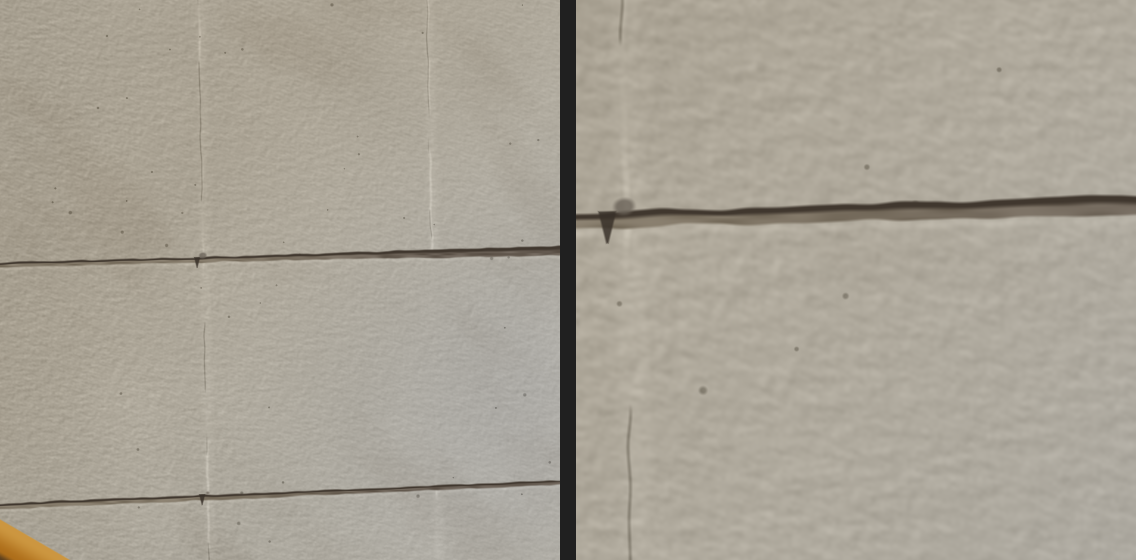
Left, the full canvas; right, a detail of the centre.
Write a WebGL 2 fragment shader that draws this texture.

```glsl
#version 300 es
precision highp float;
// Pale sandstone cladding: two slightly tilted open joints, faint filled
// upright seams and a yellow rail in the lower left corner. The grain is
// value noise lit as relief; pits and stains come from hashed cells.
uniform vec2 u_resolution;
out vec4 fragColor;

float hash(vec2 p) {
  return fract(sin(dot(p, vec2(127.1, 311.7))) * 43758.5453);
}

float noise(vec2 p) {
  vec2 i = floor(p), f = fract(p);
  f = f * f * (3.0 - 2.0 * f);
  return mix(mix(hash(i), hash(i + vec2(1, 0)), f.x),
             mix(hash(i + vec2(0, 1)), hash(i + vec2(1, 1)), f.x), f.y);
}

float fbm(vec2 p) {
  float sum = 0.0, amp = 0.5;
  for (int i = 0; i < 4; i++) {
    sum += amp * noise(p);
    p = mat2(1.6, 1.2, -1.2, 1.6) * p + 7.3;
    amp *= 0.5;
  }
  return sum;
}

// Height of the sanded surface, its grains stretched along a shallow diagonal
float grainHeight(vec2 p) {
  vec2 q = mat2(0.91, 0.42, -0.42, 0.91) * p;
  return noise(q * vec2(95, 150)) + 0.6 * noise(q * vec2(190, 270) + 31.0);
}

// Soft-edged band: 1 within halfWidth of zero
float band(float d, float halfWidth, float soft) {
  return 1.0 - smoothstep(halfWidth - soft, halfWidth + soft, abs(d));
}

vec3 stone(vec2 p) {
  vec3 col = mix(vec3(0.665, 0.635, 0.575), vec3(0.695, 0.68, 0.64),
                 smoothstep(-0.5, 0.7, p.x - p.y));
  col += 0.06 * (fbm(p * 3.5 + 4.0) - 0.47);
  // Slanting stains and a cool patch on the right
  col -= vec3(0.025, 0.028, 0.03) * smoothstep(0.45, 0.75, fbm(vec2(p.x + p.y, p.y - p.x) * vec2(7, 2.5)));
  col += vec3(-0.008, 0.0, 0.02) * exp(-9.0 * dot(p - vec2(0.95, 0.27), p - vec2(0.95, 0.27)));
  // Relief lit from the upper left, fading towards the right
  float relief = grainHeight(p) - grainHeight(p + vec2(-0.0018, 0.0026));
  col += relief * mix(0.085, 0.05, p.x);
  col += 0.016 * (noise(p * 380.0) - 0.5);
  // Sparse dark pits
  vec2 cell = floor(p * 38.0);
  vec2 centre = 0.2 + 0.6 * vec2(hash(cell + 3.0), hash(cell + 8.0));
  float size = 0.05 + 0.07 * hash(cell + 5.0);
  float pit = 1.0 - smoothstep(0.4 * size, 1.5 * size, length(fract(p * 38.0) - centre));
  return col - 0.17 * pit * step(0.955, hash(cell + 17.0));
}

// Upright seams: pale filler with a few dark hairline cracks
vec3 addSeams(vec3 col, vec2 p, float px) {
  for (int i = 0; i < 2; i++) {
    float k = float(i);
    float x = 0.355 + 0.408 * k + 0.018 * (1.0 - p.y);
    float d = p.x - x + 0.003 * (noise(vec2(p.y * 45.0, k * 9.0)) - 0.5);
    // The right seam skips the middle course
    float middle = smoothstep(0.13, 0.14, p.y) * (1.0 - smoothstep(0.54, 0.55, p.y));
    float present = 1.0 - 0.95 * k * middle;
    float wear = smoothstep(0.3, 0.65, noise(vec2(p.y * 13.0, 4.0 + k * 7.0)));
    col += 0.022 * present * band(d - 0.003, 0.008, 0.007);
    col += 0.075 * present * wear * band(d, 0.0018, 0.0012 + px);
    float crack = smoothstep(0.58, 0.72, noise(vec2(p.y * 15.0, 22.0 + k * 5.0)));
    crack += k * band(p.y - 0.865, 0.065, 0.015);
    col -= 0.16 * present * min(crack, 1.0) * band(d + 0.001, 0.0009, 0.0006 + px);
  }
  return col;
}

// Open level joints: shadow under the upper edge, lit mortar below it
vec3 addJoints(vec3 col, vec2 p, float px) {
  for (int i = 0; i < 2; i++) {
    float k = float(i);
    float y = mix(0.527, 0.096, k) + p.x * mix(0.026, 0.042, k);
    y += 0.0016 * (noise(vec2(p.x * 28.0, 3.0 + k * 11.0)) - 0.5);
    float halfWidth = mix(0.0046 + 0.0035 * smoothstep(0.4, 1.0, p.x), 0.0048 - 0.001 * p.x, k);
    halfWidth += 0.0016 * (noise(vec2(p.x * 55.0, 40.0 + k)) - 0.5);
    float d = p.y - y;
    vec3 mortar = mix(vec3(0.50, 0.46, 0.395), vec3(0.40, 0.36, 0.32), smoothstep(0.35, 0.8, p.x));
    mortar += 0.13 * (noise(p * vec2(45, 260)) - 0.5);
    float shade = smoothstep(-0.1, 0.55, d / halfWidth);
    vec3 inside = mix(mortar, vec3(0.25, 0.215, 0.18), shade);
    col += 0.035 * band(d + halfWidth + 0.003, 0.002, 0.002);
    col = mix(col, inside, band(d, halfWidth, 0.0008 + px));
    // Chipped corners where the left seam crosses
    vec2 c = p - vec2(0.352 + 0.009 * k, y);
    float notch = max(abs(c.x) - 0.25 * (c.y + 0.014), abs(c.y + 0.004) - 0.009);
    float chip = length((c - vec2(0.010, 0.008)) * vec2(0.8, 1.0)) - 0.005 * (1.0 - 0.6 * k);
    col = mix(col, vec3(0.22, 0.19, 0.16), 0.85 * (1.0 - smoothstep(-px, px + 0.001, notch)));
    col = mix(col, vec3(0.42, 0.39, 0.35), 0.8 * (1.0 - smoothstep(-0.002, 0.001 + px, chip)));
  }
  return col;
}

// Rounded rail, shaded across its width
vec3 addRail(vec3 col, vec2 p, float px) {
  float depth = (0.073 - 0.58 * p.x - p.y) * 0.865;
  vec3 paint = mix(vec3(0.80, 0.59, 0.25), vec3(0.68, 0.43, 0.10), smoothstep(0.008, 0.05, depth));
  paint = mix(paint, vec3(0.36, 0.25, 0.12), smoothstep(0.048, 0.062, depth));
  return mix(col, paint, smoothstep(-px, px + 0.001, depth));
}

void main() {
  vec2 p = gl_FragCoord.xy / u_resolution;
  float px = 0.7 / u_resolution.y;
  vec3 col = addSeams(stone(p), p, px);
  col = addJoints(col, p, px);
  fragColor = vec4(addRail(col, p, px), 1.0);
}
```
